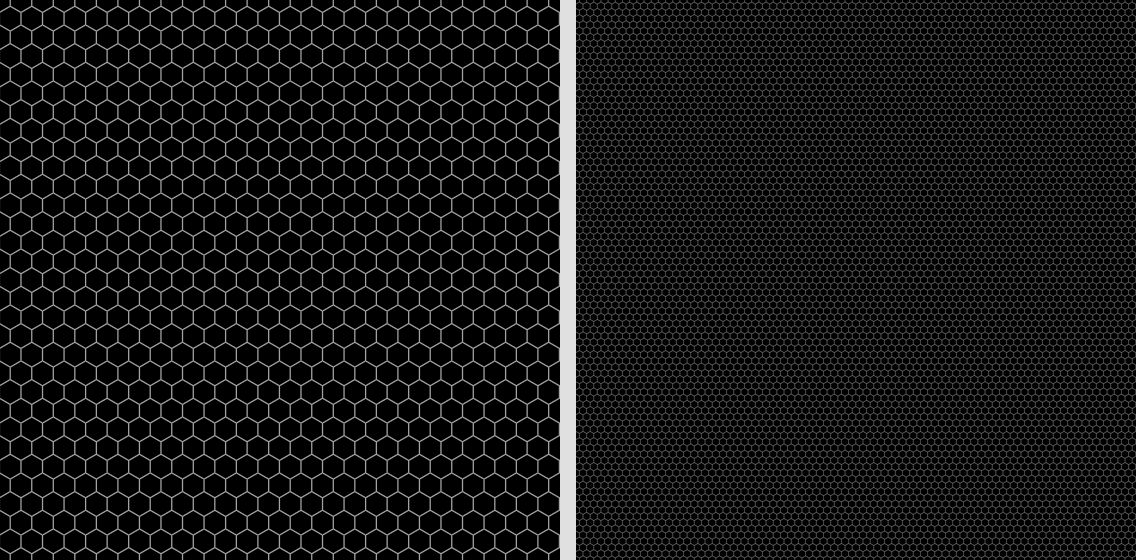
Left: one tile. Right: repeated 3 by 3.
A WebGL 1 fragment shader for this pattern:

```glsl
precision highp float;

// A fine honeycomb net: thin grey lines around pointy-top hexagons on black.
// Two interleaved rectangular grids give the nearest hexagon centre, and the
// distance to that hexagon's border is drawn as a box-filtered line.

uniform vec2 u_resolution;

const float COLUMNS    = 26.0;                 // hexagons across
const float ROW_PAIRS  = 15.0;                 // pairs of staggered rows
const float LINE_WIDTH = 0.0023;               // fraction of canvas width
const vec2  OFFSET     = vec2(-0.001, 0.0);    // shift of the net
const vec3  BACKGROUND = vec3(0.0);
const vec3  LINE_COLOR = vec3(0.64);

const float SQRT3 = 1.7320508;
const vec2  CELL  = vec2(1.0, SQRT3);          // one hexagon wide, two rows tall

// Offset from the nearest hexagon centre.
vec2 hexLocal(vec2 p) {
  vec2 a = mod(p + 0.5 * CELL, CELL) - 0.5 * CELL;
  vec2 b = mod(p, CELL) - 0.5 * CELL;
  return dot(a, a) < dot(b, b) ? a : b;
}

// Distance from a point inside a unit-wide hexagon to its border.
float hexBorder(vec2 q) {
  q = abs(q);
  return 0.5 - max(q.x, dot(q, vec2(0.5, 0.5 * SQRT3)));
}

// Share of a pixel covered by a line at distance d.
float lineCoverage(float d, float width, float pixel) {
  float inner = max(d - 0.5 * pixel, -0.5 * width);
  float outer = min(d + 0.5 * pixel, 0.5 * width);
  return clamp((outer - inner) / pixel, 0.0, 1.0);
}

void main() {
  vec2 uv = gl_FragCoord.xy / u_resolution;

  // Whole numbers of cells in both directions keep the edges seamless.
  vec2 p = (uv - OFFSET) * vec2(COLUMNS, ROW_PAIRS) * CELL;
  float pixel = COLUMNS / u_resolution.x;

  float net = lineCoverage(hexBorder(hexLocal(p)), LINE_WIDTH * COLUMNS, pixel);
  gl_FragColor = vec4(mix(BACKGROUND, LINE_COLOR, net), 1.0);
}
```
